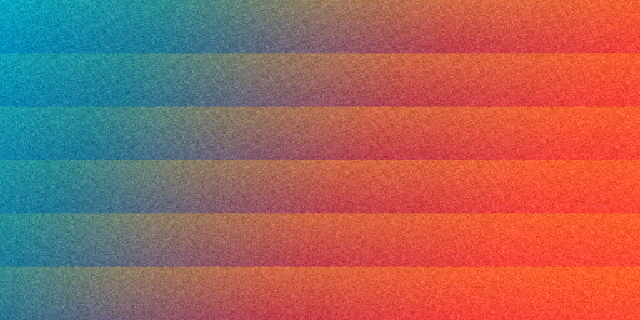
Reproduce this background procedurally as a Shadertoy shader.

```glsl
// Six stacked bands blending from teal to orange-red, shaded downward, with fine grain.

const float BANDS = 6.0;          // number of horizontal bands
const float BAND_SHIFT = 0.055;   // leftward colour shift per band, in canvas widths
const float GRAIN_CELLS = 256.0;  // grain cells per canvas height
const float GRAIN_LIGHT = 0.085;  // strength of the brightness grain
const float GRAIN_TINT = 0.05;    // strength of the colour grain

// Positions of the inner colour stops along the ramp
const float STOP_TEAL = 0.25;
const float STOP_MID = 0.46;
const float STOP_WARM = 0.70;
const float STOP_HOT = 1.00;
const float STOP_END = 1.28;

// Ramp along the top of a band
const vec3 TOP_CYAN = vec3(0.02, 0.66, 0.76);
const vec3 TOP_TEAL = vec3(0.17, 0.56, 0.58);
const vec3 TOP_OLIVE = vec3(0.54, 0.50, 0.40);
const vec3 TOP_AMBER = vec3(0.83, 0.42, 0.27);
const vec3 TOP_ORANGE = vec3(0.97, 0.38, 0.19);
const vec3 TOP_FLAME = vec3(1.00, 0.38, 0.16);

// Ramp along the bottom of a band
const vec3 LOW_BLUE = vec3(0.00, 0.55, 0.73);
const vec3 LOW_TEAL = vec3(0.12, 0.47, 0.59);
const vec3 LOW_MAUVE = vec3(0.45, 0.38, 0.46);
const vec3 LOW_CRIMSON = vec3(0.75, 0.24, 0.30);
const vec3 LOW_RED = vec3(0.96, 0.25, 0.23);
const vec3 LOW_SCARLET = vec3(1.00, 0.29, 0.20);

float hash(vec2 p) {
    return fract(sin(dot(p, vec2(12.9898, 78.233))) * 43758.5453);
}

// Linear progress between two stops, clamped to 0..1
float span(float a, float b, float t) {
    return clamp((t - a) / (b - a), 0.0, 1.0);
}

vec3 ramp(float t, vec3 a, vec3 b, vec3 c, vec3 d, vec3 e, vec3 f) {
    vec3 color = mix(a, b, span(0.0, STOP_TEAL, t));
    color = mix(color, c, span(STOP_TEAL, STOP_MID, t));
    color = mix(color, d, span(STOP_MID, STOP_WARM, t));
    color = mix(color, e, span(STOP_WARM, STOP_HOT, t));
    return mix(color, f, span(STOP_HOT, STOP_END, t));
}

// Colour of one band; level counts bands downward from the top edge
vec3 bandColor(float x, float level, float band) {
    float t = x + band * BAND_SHIFT;
    float depth = clamp(level - band, 0.0, 1.0);
    vec3 top = ramp(t, TOP_CYAN, TOP_TEAL, TOP_OLIVE, TOP_AMBER, TOP_ORANGE, TOP_FLAME);
    vec3 low = ramp(t, LOW_BLUE, LOW_TEAL, LOW_MAUVE, LOW_CRIMSON, LOW_RED, LOW_SCARLET);
    return mix(top, low, depth);
}

// Centred grain: shared brightness plus a weaker offset per channel
vec3 grain(vec2 cell) {
    float light = hash(cell) + hash(cell + 17.3) - 1.0;
    vec3 tint = vec3(hash(cell + 31.7), hash(cell + 53.1), hash(cell + 71.9)) - 0.5;
    return light * GRAIN_LIGHT + tint * GRAIN_TINT;
}

void mainImage(out vec4 fragColor, in vec2 fragCoord) {
    vec2 uv = fragCoord / iResolution.xy;
    float level = (1.0 - uv.y) * BANDS;

    // Blend the two bands that meet at the nearest edge
    float edge = floor(level + 0.5);
    float pixelsPerBand = iResolution.y / BANDS;
    float below = clamp((level - edge) * pixelsPerBand + 0.5, 0.0, 1.0);
    vec3 color = mix(bandColor(uv.x, level, edge - 1.0),
                     bandColor(uv.x, level, edge), below);

    // Film grain
    color += grain(floor(fragCoord / iResolution.y * GRAIN_CELLS));

    fragColor = vec4(clamp(color, 0.0, 1.0), 1.0);
}
```
